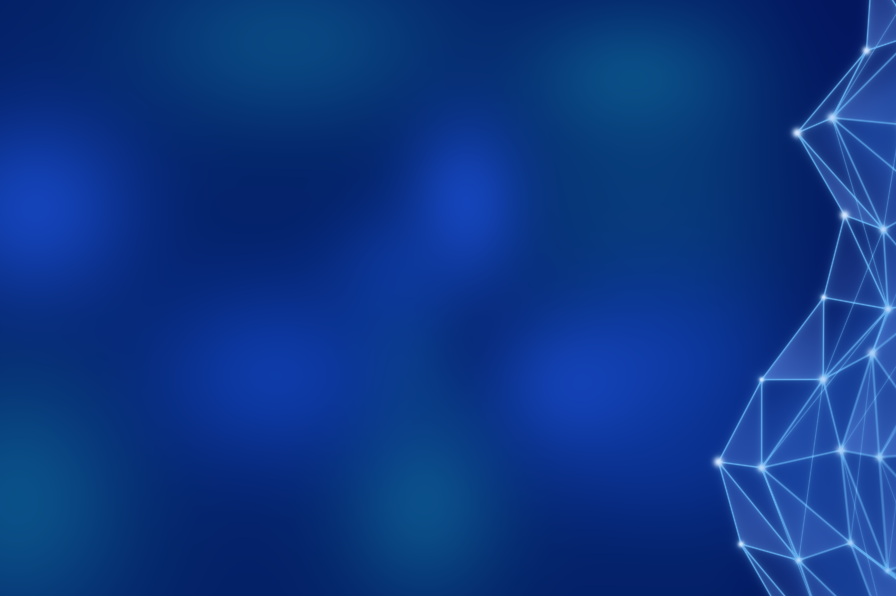
This background is drawn by a Shadertoy shader. Its source:

```glsl
// Deep blue backdrop of soft blue and teal glows, with a faceted web of glowing
// triangles on the right. The glows are Gaussian blends; the web is a jittered
// grid whose first column follows a curved outline with two bulges.

const float ASPECT = 1.5;
const vec3 NAVY = vec3(0.012, 0.125, 0.400);
const vec3 MIDNIGHT = vec3(0.010, 0.085, 0.370);
const vec3 ROYAL = vec3(0.085, 0.275, 0.750);
const vec3 COBALT = vec3(0.055, 0.235, 0.670);
const vec3 TEAL = vec3(0.045, 0.340, 0.550);
const vec3 HAZE = vec3(0.130, 0.360, 0.760);
const vec3 FACET = vec3(0.360, 0.520, 0.880);
const vec3 STRAND = vec3(0.420, 0.740, 0.980);
const vec3 SPARK = vec3(0.840, 0.900, 1.000);

const int ROWS = 9;
const int COLUMNS = 4;
const float ROW_STEP = 0.138;
const float FIRST_ROW = -0.051;
const float COLUMN_STEP = 0.088;
const float LINE_WIDTH = 0.0011;
const float HALO = 0.005;
const float WEB_LEFT = 1.12;

float hash(vec2 p) {
    return fract(sin(dot(p, vec2(127.1, 311.7))) * 43758.5);
}

float bell(float x) {
    return exp(-x * x);
}

// Blend a soft elliptical glow into the colour
vec3 addGlow(vec3 base, vec2 p, vec2 centre, vec2 radius, vec3 tint, float strength) {
    vec2 q = (p - centre) / radius;
    return mix(base, tint, strength * exp(-dot(q, q)));
}

// Left border of the web at height y
float outline(float y) {
    float lowerSpread = y < 0.225 ? 0.32 : 0.22;
    return 1.425 + 0.035 * smoothstep(0.8, 0.95, y)
         - 0.090 * bell((y - 0.777) / 0.08) - 0.222 * bell((y - 0.225) / lowerSpread);
}

// Grid vertex; inner columns wander more than the border
vec2 node(vec2 cell) {
    float y = FIRST_ROW + cell.y * ROW_STEP;
    vec2 jitter = vec2(hash(cell), hash(cell + 19.3)) - 0.5;
    float inner = min(cell.x, 1.0);
    return vec2(outline(y) + cell.x * COLUMN_STEP, y) + jitter * vec2(0.06, 0.09) * inner;
}

float segmentDistance(vec2 p, vec2 a, vec2 b) {
    vec2 ab = b - a;
    vec2 ap = p - a;
    return length(ap - ab * clamp(dot(ap, ab) / dot(ab, ab), 0.0, 1.0));
}

// Thin core with a soft halo
float strand(vec2 p, vec2 a, vec2 b, float width, float pixel) {
    float d = segmentDistance(p, a, b);
    return 0.65 * (1.0 - smoothstep(width - pixel, width + pixel, d)) + 0.24 * exp(-d / HALO);
}

float side(vec2 p, vec2 a, vec2 b) {
    vec2 e = normalize(b - a);
    return e.x * (p.y - a.y) - e.y * (p.x - a.x);
}

// Coverage of a triangle of either winding, brighter towards vertex a
float facet(vec2 p, vec2 a, vec2 b, vec2 c, float pixel) {
    float facing = sign(side(c, a, b));
    float inside = min(facing * side(p, a, b),
                   min(facing * side(p, b, c), facing * side(p, c, a)));
    return smoothstep(-pixel, pixel, inside) * mix(1.3, 0.6, smoothstep(0.0, 0.15, length(p - a)));
}

vec3 backdrop(vec2 p) {
    vec3 c = mix(NAVY, MIDNIGHT, smoothstep(1.15, 1.4, p.x));
    c = addGlow(c, p, vec2(1.08, 0.66), vec2(0.25, 0.24), TEAL, 0.48);
    c = addGlow(c, p, vec2(0.48, 0.93), vec2(0.26, 0.15), TEAL, 0.72);
    c = addGlow(c, p, vec2(1.06, 0.87), vec2(0.17, 0.11), TEAL, 0.80);
    c = addGlow(c, p, vec2(0.03, 0.16), vec2(0.19, 0.22), TEAL, 0.88);
    c = addGlow(c, p, vec2(0.67, 0.40), vec2(0.10, 0.14), TEAL, 0.40);
    c = addGlow(c, p, vec2(0.71, 0.16), vec2(0.14, 0.17), TEAL, 0.88);
    c = addGlow(c, p, vec2(0.06, 0.65), vec2(0.17, 0.16), ROYAL, 0.92);
    c = addGlow(c, p, vec2(0.46, 0.37), vec2(0.21, 0.16), COBALT, 0.95);
    c = addGlow(c, p, vec2(0.66, 0.54), vec2(0.11, 0.11), COBALT, 0.60);
    c = addGlow(c, p, vec2(0.82, 0.43), vec2(0.07, 0.09), NAVY, 0.55);
    c = addGlow(c, p, vec2(0.78, 0.66), vec2(0.10, 0.14), ROYAL, 0.92);
    c = addGlow(c, p, vec2(1.12, 0.40), vec2(0.20, 0.16), COBALT, 0.75);
    c = addGlow(c, p, vec2(0.97, 0.35), vec2(0.14, 0.12), ROYAL, 0.85);
    return addGlow(c, p, vec2(1.12, 0.22), vec2(0.25, 0.13), COBALT, 0.45);
}

vec3 addWeb(vec3 colour, vec2 p, float pixel) {
    float fill = 0.0, lines = 0.0, sparks = 0.0;
    for (int row = 0; row < ROWS; row++) {
        for (int column = 0; column < COLUMNS; column++) {
            vec2 cell = vec2(column, row);
            vec2 a = node(cell), b = node(cell + vec2(1, 0));
            vec2 c = node(cell + vec2(0, 1)), d = node(cell + vec2(1, 1));
            float fade = 1.0 / (1.0 + 0.3 * cell.x);
            float width = LINE_WIDTH * (1.0 + 0.3 * cell.x);
            // Two facets per cell, then their shared strands
            fill += facet(p, a, b, c, pixel) * (0.10 + 0.38 * hash(cell + 3.7));
            fill += facet(p, b, d, c, pixel) * (0.06 + 0.34 * hash(cell + 8.1));
            float net = strand(p, a, b, width, pixel) + strand(p, a, c, width, pixel)
                      + strand(p, b, c, width, pixel);
            net += 0.6 * strand(p, b, node(cell + vec2(1, 2)), LINE_WIDTH * 0.6, pixel);
            lines += net * fade;
            // Vertex lights of varied size
            float size = 0.004 + 0.004 * hash(cell + 5.2);
            sparks += fade * bell(length(p - a) / size);
        }
    }
    // Bluish haze behind the inner web
    float depth = smoothstep(0.0, 0.14, p.x - outline(p.y));
    colour = mix(colour, HAZE, 0.5 * depth);
    colour = mix(colour, FACET, min(fill, 0.6));
    colour = mix(colour, STRAND, min(lines, 0.85));
    return mix(colour, SPARK, min(sparks, 1.0));
}

void mainImage(out vec4 fragColor, in vec2 fragCoord) {
    vec2 p = fragCoord / iResolution.xy * vec2(ASPECT, 1.0);
    vec3 colour = backdrop(p);
    if (p.x > WEB_LEFT) colour = addWeb(colour, p, 1.0 / iResolution.y);
    fragColor = vec4(colour, 1.0);
}
```
